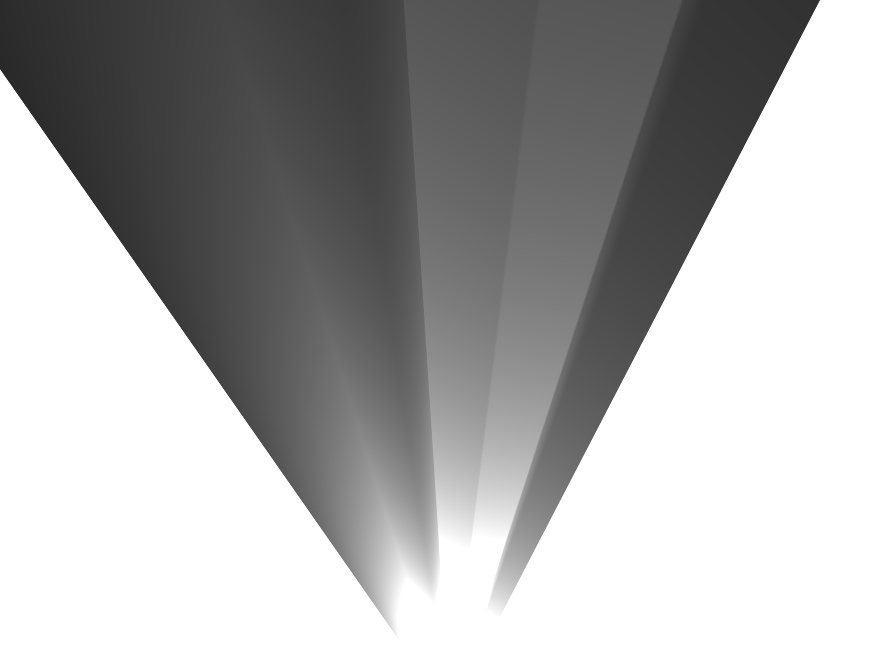
This background is drawn by a Shadertoy shader. Its source:

```glsl
#define APEX vec2(0.003, -0.061)
#define LEFT_RIM -0.699
#define RIDGE -0.32
#define VALLEY -0.155
#define FOLD_A -0.065
#define FOLD_B 0.124
#define FOLD_C 0.326
#define RIGHT_RIM 0.519
#define AMBIENT 0.12
#define GLOW 0.225

// Linear blend of two shades while slope runs from a to b
float ramp(float slope, float a, float b, float shadeA, float shadeB) {
    return mix(shadeA, shadeB, clamp((slope - a) / (b - a), 0.0, 1.0));
}

// Antialiased step across a ray from the apex
float edge(float slope, float at, float width) {
    return smoothstep(at - width, at + width, slope);
}

// Relative brightness of the folded fan along its slope
float fanShade(float slope, float width) {
    float leftPanel = ramp(slope, LEFT_RIM, RIDGE, 0.45, 0.80);
    leftPanel += ramp(slope, RIDGE, VALLEY, 0.0, -0.13);
    float nearFold = clamp((slope - VALLEY) / (FOLD_A - VALLEY), 0.0, 1.0);
    leftPanel += 0.18 * nearFold * nearFold;

    float middleLeft = ramp(slope, FOLD_A, FOLD_B, 1.02, 0.95);
    float middleRight = ramp(slope, FOLD_B, FOLD_C, 1.03, 1.0);
    float rightPanel = ramp(slope, FOLD_C, RIGHT_RIM, 0.63, 0.58);
    rightPanel += 0.14 * (1.0 - smoothstep(FOLD_C, FOLD_C + 0.035, slope));

    float shade = mix(leftPanel, middleLeft, edge(slope, FOLD_A, width));
    shade = mix(shade, middleRight, edge(slope, FOLD_B, width + 0.003));
    return mix(shade, rightPanel, edge(slope, FOLD_C, width + 0.002));
}

void mainImage(out vec4 fragColor, in vec2 fragCoord) {
    // Height units, centred horizontally
    vec2 p = (fragCoord - vec2(0.5 * iResolution.x, 0.0)) / iResolution.y;
    vec2 ray = p - APEX;
    float slope = ray.x / ray.y;
    float width = 0.6 / (iResolution.y * ray.y);

    // Light falls off with height above the apex
    float light = AMBIENT + GLOW / ray.y;
    float gray = min(light * fanShade(slope, width), 1.0);

    // White surroundings outside the two rims
    float inside = edge(slope, LEFT_RIM, width) * (1.0 - edge(slope, RIGHT_RIM, width));
    fragColor = vec4(vec3(mix(1.0, gray, inside)), 1.0);
}
```
